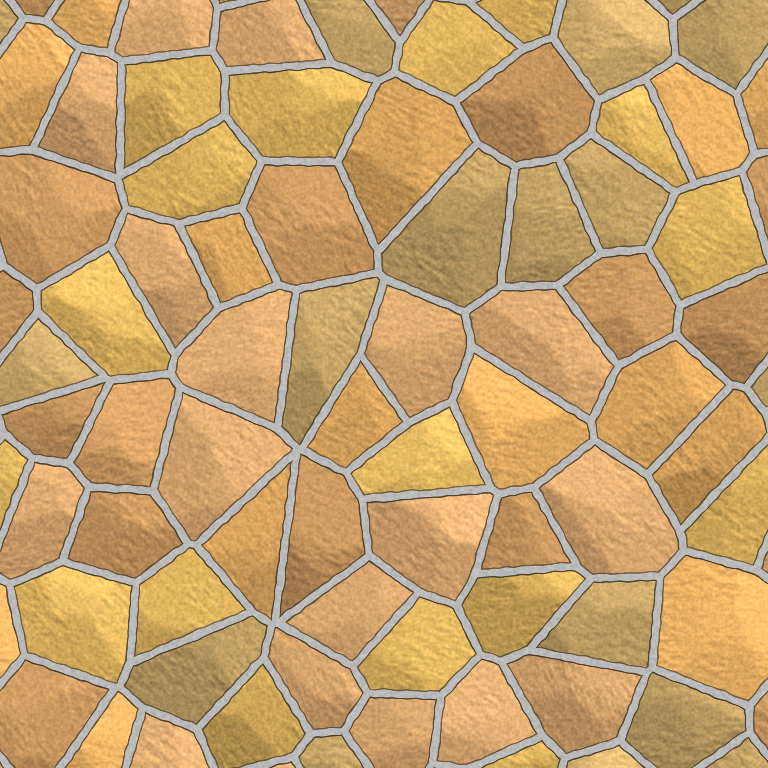
Reproduce this texture procedurally as a WebGL 2 fragment shader.

```glsl
#version 300 es
precision highp float;
// Seamless crazy paving: faceted sandstone slabs set in pale grey mortar.

uniform vec2 u_resolution;
out vec4 fragColor;

const int CELLS = 8;                 // slabs per side
const float JITTER = 0.96;           // irregularity of the slabs
const float MORTAR_HALF = 0.037;     // half joint width, in cells
const float OUTLINE = 0.014;         // dark rim width, in cells
const float WOBBLE = 0.0022;         // roughness of the joints
const int FACETS = 5;
const float FACET_SHARPNESS = 60.0;
const float FACET_CONTRAST = 0.15;
const float RELIEF_CONTRAST = 0.17;
const float GRAIN_CONTRAST = 0.13;
const vec2 LIGHT = vec2(0.45, 0.89);
const vec3 MORTAR = vec3(0.73);
const vec3 RIM = vec3(0.22, 0.19, 0.15);
const vec3 STONES[5] = vec3[5](
    vec3(0.82, 0.63, 0.42),          // rose tan
    vec3(0.84, 0.68, 0.36),          // gold
    vec3(0.86, 0.65, 0.37),          // orange
    vec3(0.75, 0.62, 0.39),          // olive
    vec3(0.76, 0.57, 0.36));         // brown

ivec2 wrap(ivec2 i, int period) { return ((i % period) + period) % period; }

vec3 hash(ivec2 cell, int salt) {
    uvec3 v = uvec3(ivec3(cell, salt)) * 1664525u + 1013904223u;
    v.x += v.y * v.z; v.y += v.z * v.x; v.z += v.x * v.y;
    v ^= v >> 16u;
    v.x += v.y * v.z; v.y += v.z * v.x; v.z += v.x * v.y;
    return vec3(v >> 8u) / 16777216.0;
}

float corner(ivec2 i, vec2 f, int period) {
    float a = 6.2832 * hash(wrap(i, period), 7).x;
    return dot(vec2(cos(a), sin(a)), f);
}

// Gradient noise that repeats after a whole number of lattice steps.
float noise(vec2 p, int period) {
    ivec2 i = ivec2(floor(p));
    vec2 f = fract(p);
    vec2 u = f * f * f * (f * (f * 6.0 - 15.0) + 10.0);
    float low = mix(corner(i, f, period), corner(i + ivec2(1, 0), f - vec2(1, 0), period), u.x);
    float high = mix(corner(i + ivec2(0, 1), f - vec2(0, 1), period),
                     corner(i + ivec2(1, 1), f - vec2(1, 1), period), u.x);
    return mix(low, high, u.y);
}

vec2 site(ivec2 cell) {
    return vec2(cell) + 0.5 + JITTER * (hash(wrap(cell, CELLS), 1).xy - 0.5);
}

// Nearest slab: its cell, offset from its site, joint distance and joint normal.
float slab(vec2 p, out ivec2 cell, out vec2 local, out vec2 normal) {
    ivec2 base = ivec2(floor(p));
    float nearest = 1e3;
    for (int k = 0; k < 25; k++) {
        ivec2 c = base + ivec2(k % 5, k / 5) - 2;
        vec2 d = p - site(c);
        if (dot(d, d) < nearest) { nearest = dot(d, d); cell = c; local = d; }
    }
    float joint = 1e3;
    vec2 centre = site(cell);
    for (int k = 0; k < 25; k++) {
        if (k == 12) continue;
        vec2 across = site(cell + ivec2(k % 5, k / 5) - 2) - centre;
        vec2 n = normalize(across);
        float d = dot(0.5 * across - local, n);
        if (d < joint) { joint = d; normal = n; }
    }
    return joint;
}

// Light on a slab cut by random tilted planes; the lowest plane shows.
float facetLight(vec2 p, ivec2 id) {
    p += 0.06 * vec2(noise(p * 4.0 + 40.0, 256), noise(p * 4.0 + 90.0, 256));
    float weight = exp(-FACET_SHARPNESS * 0.16);
    float light = 0.1 * weight;
    for (int i = 0; i < FACETS; i++) {
        vec3 r = hash(id, 20 + i);
        float a = 6.2832 * (float(i) + r.x) / float(FACETS);
        vec2 dir = vec2(cos(a), sin(a));
        float slope = mix(0.5, 1.1, r.y);
        float height = slope * (mix(0.2, 0.6, r.z) - dot(dir, p));
        float w = exp(min(-FACET_SHARPNESS * height, 75.0));
        weight += w;
        light += w * slope * dot(dir, LIGHT);
    }
    return light / weight;
}

float relief(vec2 p, float angle) {
    float c = cos(angle), s = sin(angle);
    vec2 q = vec2(c * p.x + s * p.y, c * p.y - s * p.x) * vec2(6.0, 13.0);
    return noise(q, 256) + 0.6 * noise(q * 2.1 + 31.0, 256);
}

void main() {
    vec2 uv = gl_FragCoord.xy / u_resolution;
    float pixel = float(CELLS) / u_resolution.y;
    vec2 bent = uv + WOBBLE * vec2(noise(uv * 72.0, 72), noise(uv * 72.0 + 17.5, 72));

    ivec2 cell;
    vec2 local, normal;
    float joint = slab(bent * float(CELLS), cell, local, normal);
    ivec2 id = wrap(cell, CELLS);
    vec3 r = hash(id, 3);
    float grain = noise(uv * 250.0, 250) + 0.6 * noise(uv * 120.0, 120);

    // Stone: tint, facets, chiselled streaks and sandy grain.
    vec2 p = local + 20.0 * r.xy;
    float angle = -0.5 + 1.2 * (r.y - 0.5);
    float streak = relief(p, angle) - relief(p + 0.035 * LIGHT, angle);
    float rough = smoothstep(-0.35, 0.45, noise(p * 2.0 + 60.0, 256));
    float shade = mix(0.93, 1.09, r.z) + FACET_CONTRAST * facetLight(local, id)
        + RELIEF_CONTRAST * mix(0.25, 1.0, rough) * streak + GRAIN_CONTRAST * grain;
    vec3 colour = STONES[int(r.x * 5.0)] * shade;

    // Thin dark rim, then mortar over it.
    float rim = 1.0 - smoothstep(-0.5, 0.5, (joint - MORTAR_HALF - OUTLINE) / pixel);
    colour = mix(colour, RIM, rim * mix(0.6, 0.9, 0.5 + 0.5 * dot(normal, LIGHT)));
    float mortar = 1.0 - smoothstep(-0.5, 0.5, (joint - MORTAR_HALF) / pixel);
    colour = mix(colour, MORTAR * (1.0 + 0.1 * grain), mortar);
    fragColor = vec4(colour, 1.0);
}
```
